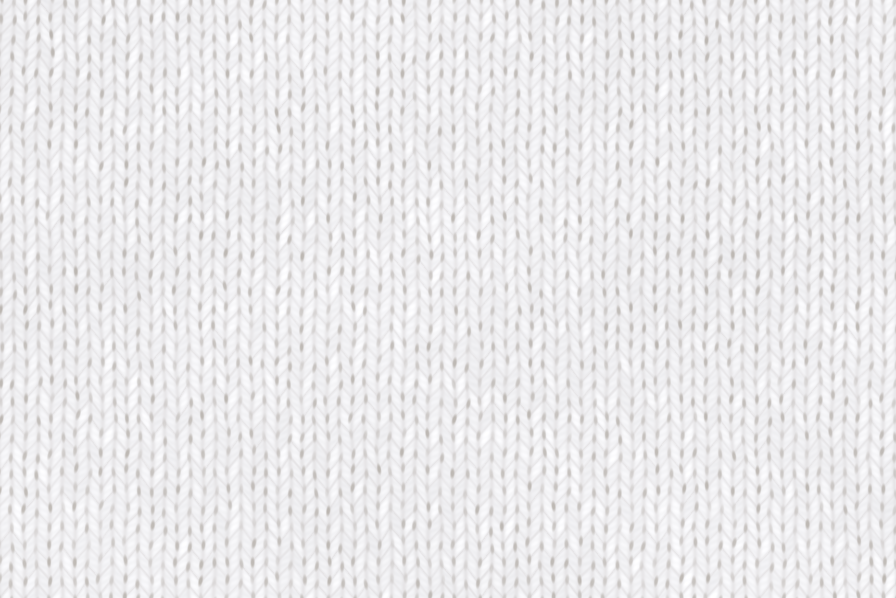
This texture is drawn by a WebGL 1 fragment shader. Its source:

```glsl
precision highp float;
// White stockinette knit: columns of slanted yarn legs pair up into V stitches.
// A triangle wave bends the rows into Vs; beige slits open where the legs join,
// and hashes with layered sines vary each leg, slit and column.

uniform vec2 u_resolution;

const vec2 LEGS = vec2(71.0, 33.0);       // leg columns across, stitch rows up
const float SLANT = 0.85;                 // rise of a leg, in rows
const vec2 SLIT_SIZE = vec2(0.23, 0.40);  // half width and height, in cells
const float SLIT_JITTER = 0.10;
const float GROOVE_WIDTH = 0.19;
const float SEAM_WIDTH = 0.20;
const float WANDER = 0.16;                // sideways drift of the columns
const float FIBRE_STRENGTH = 0.010;
const float LEG_VARIATION = 0.035;
const float MOTTLE = 0.006;

const vec3 YARN = vec3(0.950, 0.950, 0.960);
const vec3 SHEEN = vec3(0.985, 0.985, 0.992);
const vec3 SHADE = vec3(0.885, 0.876, 0.882);
const vec3 SLIT = vec3(0.735, 0.715, 0.695);

float hash(vec2 p) {
  p = fract(p * vec2(0.1031, 0.1137));
  p += dot(p, p.yx + 33.33);
  return fract((p.x + p.y) * p.x * 91.7);
}

// Uneven hand of the knit: slow bends plus a small wobble between rows.
vec2 wander(vec2 g) {
  float x = sin(g.y * 0.31 + g.x * 0.17) + 0.6 * sin(g.y * 1.7 + g.x * 0.83);
  float y = sin(g.x * 0.53 + g.y * 0.11) + 0.5 * sin(g.x * 1.37 - g.y * 0.4);
  return WANDER * vec2(x, y) * 0.6;
}

// Darkness of the gap beside the nearest column boundary.
float slitMask(vec2 g) {
  float boundary = floor(g.x + 0.5);
  float isTop = mod(boundary, 2.0);
  float y = g.y - isTop * SLANT;
  vec2 id = vec2(boundary, floor(y + 0.5)) + 7.0;
  vec2 d = vec2(g.x, y) - (id - 7.0);
  d -= SLIT_JITTER * (vec2(hash(id), hash(id + 41.0)) - 0.5) * 2.0;
  d.x -= d.y * (hash(id + 83.0) - 0.35) * 0.4;
  float strength = mix(0.25, 1.0, hash(id + 127.0)) * mix(1.0, 0.85, isTop);
  return strength * (1.0 - smoothstep(0.25, 1.0, length(d / SLIT_SIZE)));
}

void main() {
  vec2 uv = gl_FragCoord.xy / u_resolution;
  vec2 g = uv * LEGS;
  g += wander(g);

  // Leg coordinates: across the column, and through the yarn.
  float column = floor(g.x);
  float across = g.x - column;
  float rising = mod(column, 2.0) < 0.5 ? 1.0 : -1.0;
  float bend = rising > 0.0 ? across : 1.0 - across;
  float along = g.y - SLANT * bend;
  float row = floor(along);
  float through = along - row;
  vec2 leg = vec2(column, row) + 19.0;

  // Rounded yarn body, fading to nothing at the leg edges.
  vec2 c = 2.0 * vec2(across, through) - 1.0;
  float body = (1.0 - c.x * c.x) * (1.0 - c.y * c.y);

  // Soft shadow between legs, and along the column boundaries.
  float edge = min(through, 1.0 - through);
  float seam = 1.0 - smoothstep(0.0, SEAM_WIDTH, edge);
  seam *= 0.35 + 0.4 * hash(leg + 61.0) * (1.0 - c.x * c.x);
  float toBoundary = min(across, 1.0 - across) / GROOVE_WIDTH;
  float groove = 0.65 * exp(-toBoundary * toBoundary);

  // Twisted fibres, sheen and tone of each leg.
  float tone = hash(leg);
  float twist = sin(6.2832 * (2.5 * through + 1.3 * bend + tone));
  float sheen = body * smoothstep(0.25, 1.0, hash(leg + 97.0));
  sheen *= rising > 0.0 ? 1.0 : 0.65;

  vec3 colour = mix(YARN, SHEEN, sheen);
  colour += body * (LEG_VARIATION * (tone - 0.5) + FIBRE_STRENGTH * twist);
  colour = mix(colour, SHADE, clamp(seam + groove, 0.0, 1.0));
  colour = mix(colour, SLIT, slitMask(g));

  // Broad unevenness of the cloth.
  colour += MOTTLE * sin(uv.x * 9.0 + 2.0 * sin(uv.y * 5.0)) * sin(uv.y * 7.0 + 1.0);
  gl_FragColor = vec4(clamp(colour, 0.0, 1.0), 1.0);
}
```
